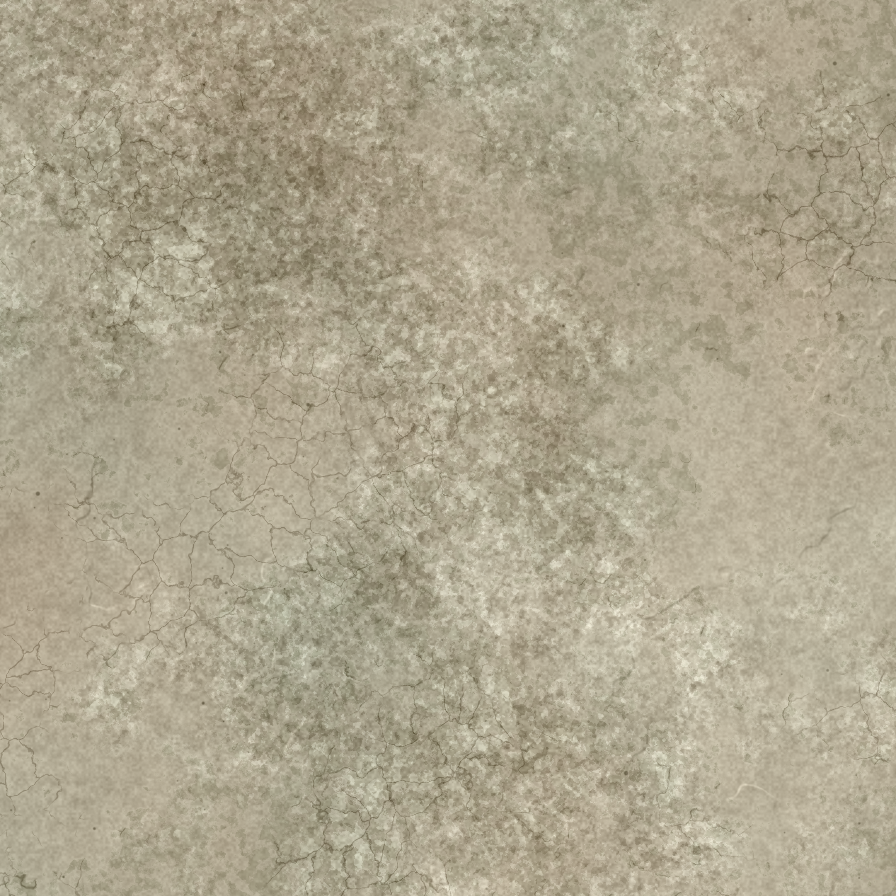
Write a WebGL 2 fragment shader that draws this texture.

```glsl
#version 300 es
precision highp float;
// Weathered plaster wall with crumbling olive stains, pale chips, hairline cracks and pits.

uniform vec2 u_resolution;
out vec4 fragColor;

const vec3 PLASTER = vec3(0.714, 0.682, 0.595);
const vec3 TONE_TINT = vec3(0.98, 1.02, 1.02);       // how brightness shifts each channel
const vec3 WARM_SHIFT = vec3(0.045, -0.016, -0.026); // pinkish against greenish patches
const vec3 STAIN_SHADE = vec3(0.112, 0.107, 0.116);
const vec3 FLAKE_LIGHT = vec3(0.064, 0.070, 0.074);
const vec3 CHIP_LIGHT = vec3(0.085, 0.092, 0.098);
const vec3 PORE_SHADE = vec3(0.085, 0.088, 0.092);
const vec3 CRACK_SHADE = vec3(0.145, 0.152, 0.155);
const float BROAD_CONTRAST = 0.17;
const float MOTTLE_CONTRAST = 0.07;
const float FINE_CONTRAST = 0.17;
const float GRAIN_CONTRAST = 0.16;
const float RIM_CONTRAST = 0.11;
const float CRACK_CELLS = 23.0;
const float CRACK_WIDTH = 0.0006;
const float PIT_CELLS = 34.0;
const float PIT_CHANCE = 0.07;

float hash(vec2 cell) {
    uvec2 q = uvec2(ivec2(cell)) * uvec2(1597334677u, 3812015801u);
    uint n = (q.x ^ q.y) * 1597334677u;
    n = (n ^ (n >> 15)) * 2246822519u;
    return float((n ^ (n >> 13)) >> 8) / 16777216.0;
}

vec2 hash2(vec2 cell) {
    return vec2(hash(cell), hash(cell + vec2(137.0, 71.0)));
}

float noise(vec2 p) {
    vec2 i = floor(p), f = fract(p);
    vec2 w = f * f * (3.0 - 2.0 * f);
    float low = mix(hash(i), hash(i + vec2(1, 0)), w.x);
    float high = mix(hash(i + vec2(0, 1)), hash(i + vec2(1, 1)), w.x);
    return mix(low, high, w.y);
}

float fbm(vec2 p) {
    const mat2 TURN = mat2(1.62, 1.22, -1.22, 1.62);
    float sum = 0.0, amp = 0.45;
    for (int i = 0; i < 5; i++) {
        sum += amp * noise(p);
        p = TURN * p + 17.3;
        amp *= 0.58;
    }
    return sum;
}

// Distance to the nearest border between irregular cells.
float cellBorder(vec2 p) {
    vec2 i = floor(p), f = fract(p), toNearest = vec2(8.0);
    for (int k = 0; k < 9; k++) {
        vec2 o = vec2(k % 3 - 1, k / 3 - 1);
        vec2 d = o + hash2(i + o) - f;
        if (dot(d, d) < dot(toNearest, toNearest)) toNearest = d;
    }
    float border = 8.0;
    for (int k = 0; k < 25; k++) {
        vec2 o = vec2(k % 5 - 2, k / 5 - 2);
        vec2 d = o + hash2(i + o) - f, gap = d - toNearest;
        if (dot(gap, gap) > 1e-5) border = min(border, dot(0.5 * (d + toNearest), normalize(gap)));
    }
    return border;
}

// Top plaster coat: 1 where it remains, 0 where it has come away.
float coat(vec2 p) {
    return smoothstep(0.49, 0.51, fbm(p * 5.0 + 61.0));
}

float pits(vec2 p, float pixel) {
    vec2 cell = floor(p * PIT_CELLS);
    vec2 centre = 0.2 + 0.6 * hash2(cell + 311.0);
    float d = length(fract(p * PIT_CELLS) - centre) / PIT_CELLS;
    float radius = mix(0.0007, 0.0030, pow(hash(cell + 523.0), 5.0));
    return step(hash(cell + 907.0), PIT_CHANCE) * (1.0 - smoothstep(radius - pixel, radius + pixel, d));
}

void main() {
    vec2 p = gl_FragCoord.xy / u_resolution.y;
    float pixel = 1.0 / u_resolution.y;
    vec2 warp = vec2(fbm(p * 13.0 + 5.0), fbm(p * 13.0 + 43.0)) - 0.5;

    // Broad cloudiness, mottling and fine grain, stronger where the surface is rough
    float mottle = fbm(p * 15.0 + 80.0) - 0.5;
    float fine = fbm(p * 85.0 + 23.0) - 0.5;
    float grain = 0.6 * noise(p * 370.0) + 0.4 * noise(p.yx * 223.0 + 9.0) - 0.5;
    float damp = fbm((p + 0.05 * warp) * vec2(3.3, 4.2) + 201.0);
    float worn = fbm(p * 4.0 + 270.0);
    float rough = smoothstep(0.40, 0.60, 0.5 * damp + 0.5 * worn + 0.3 * mottle);
    float tone = BROAD_CONTRAST * (fbm(p * 2.6 + 12.0) - 0.5) + MOTTLE_CONTRAST * mottle
               + mix(0.75, 1.3, rough) * (FINE_CONTRAST * fine + GRAIN_CONTRAST * grain);
    vec3 colour = PLASTER + TONE_TINT * tone;
    colour += WARM_SHIFT * (fbm(p * 3.1 + 150.0) - 0.5);

    // Lit and shaded rims of the worn coat
    float rim = coat(p) - coat(p + vec2(-0.0016, 0.0020));
    colour += RIM_CONTRAST * rim * smoothstep(0.45, 0.60, fbm(p * 6.0 + 33.0));

    // Ragged olive stains that dissolve into speckle
    float stain = smoothstep(0.54, 0.66, damp + 0.55 * mottle + 0.75 * fine + 0.15 * grain);
    colour -= STAIN_SHADE * stain * (0.85 + 1.2 * fine);

    // Crumbly pale flakes with small bright chips and dark pores
    float flake = smoothstep(0.54, 0.61, fbm((p + 0.02 * warp) * 27.0 + 330.0) + 0.45 * fine);
    colour += FLAKE_LIGHT * flake * rough;
    float crumble = fbm(p * 115.0 + 510.0) + 0.5 * mottle;
    colour += CHIP_LIGHT * smoothstep(0.60, 0.67, crumble) * rough;
    colour -= PORE_SHADE * smoothstep(0.40, 0.33, crumble) * rough;

    // Hairline cracks, broken and fading in and out
    float border = cellBorder((p + 0.07 * warp + 0.010 * fine) * CRACK_CELLS) / CRACK_CELLS;
    float crack = 1.0 - smoothstep(CRACK_WIDTH - 0.5 * pixel, CRACK_WIDTH + pixel, border);
    float cracked = smoothstep(0.48, 0.66, fbm(p * 5.2 + 400.0) + 0.5 * mottle + 0.4 * fine);
    colour -= CRACK_SHADE * crack * cracked;

    colour -= 0.22 * pits(p, pixel);
    fragColor = vec4(clamp(colour, 0.0, 1.0), 1.0);
}
```
